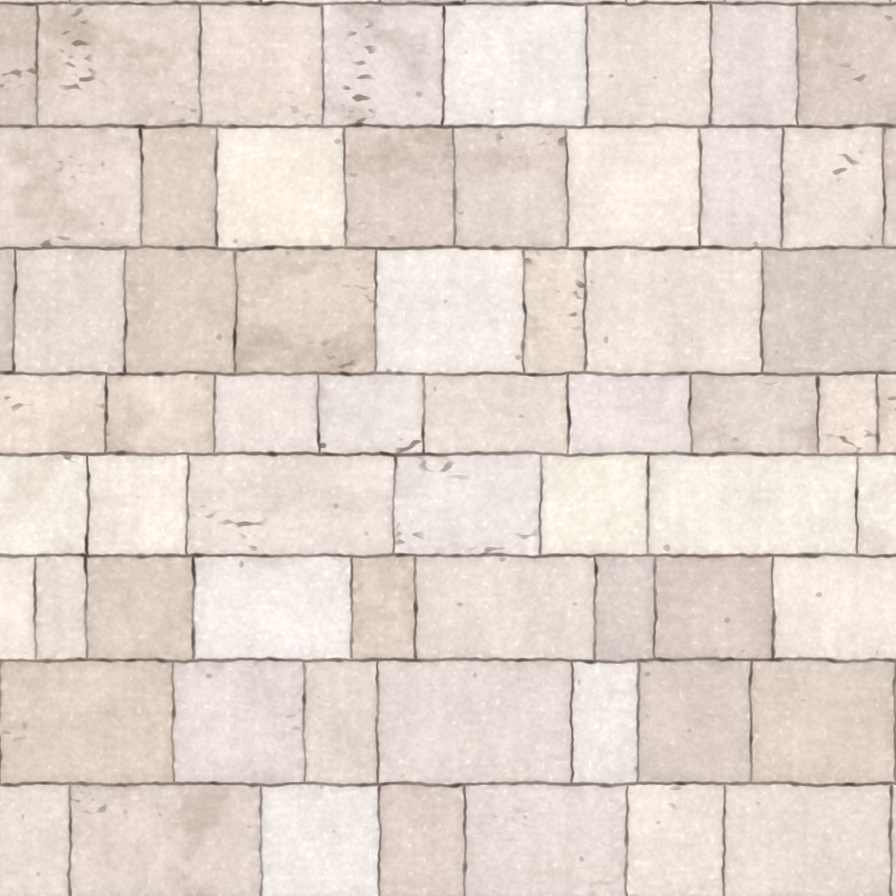
Reproduce this texture procedurally as a three.js fragment shader.

```glsl
varying vec2 vUv;

float hash(vec2 p) {
  return fract(sin(dot(p, vec2(127.1, 311.7))) * 43758.5);
}

vec2 gradient(vec2 cell) {
  float angle = 6.2832 * hash(cell);
  return vec2(cos(angle), sin(angle));
}

// Gradient noise, roughly -0.7 to 0.7
float noise(vec2 p) {
  vec2 i = floor(p), f = fract(p);
  vec2 s = f * f * f * (f * (f * 6.0 - 15.0) + 10.0);
  float a = dot(gradient(i), f);
  float b = dot(gradient(i + vec2(1, 0)), f - vec2(1, 0));
  float c = dot(gradient(i + vec2(0, 1)), f - vec2(0, 1));
  float d = dot(gradient(i + vec2(1, 1)), f - vec2(1, 1));
  return mix(mix(a, b, s.x), mix(c, d, s.x), s.y);
}

float fbm(vec2 p) {
  float sum = 0.0, amplitude = 0.6;
  for (int i = 0; i < 4; i++) {
    sum += amplitude * noise(p);
    p = p * 2.03 + 17.3;
    amplitude *= 0.55;
  }
  return sum;
}

float maxOf(vec4 v) { return max(max(v.x, v.y), max(v.z, v.w)); }
float minOf(vec4 v) { return min(min(v.x, v.y), min(v.z, v.w)); }

void main() {
  // Slightly uneven cut edges
  vec2 p = vUv;
  p += 0.0032 * vec2(noise(vUv * 24.0), noise(vUv * 21.0 + 40.0));
  p += 0.0014 * vec2(noise(vUv * 105.0), noise(vUv * 95.0 + 70.0));

  // Eight courses of unequal height
  vec4 lowEdges = vec4(0.125, 0.263, 0.380, 0.4935);
  vec4 highEdges = vec4(0.583, 0.723, 0.859, 0.996);
  vec4 lowPassed = step(lowEdges, vec4(p.y));
  vec4 highPassed = step(highEdges, vec4(p.y));
  float row = mod(dot(lowPassed + highPassed, vec4(1.0)), 8.0);
  float bottom = maxOf(max(mix(vec4(-0.004), lowEdges, lowPassed),
                           mix(vec4(-0.004), highEdges, highPassed)));
  float top = minOf(min(mix(lowEdges, vec4(1.125), lowPassed),
                        mix(highEdges, vec4(1.125), highPassed)));

  // Six to eight stones per course, with shifted joints
  float count = row == 3.0 ? 6.0 : 7.0;
  if (row == 2.0 || row == 4.0 || row == 6.0) count = 8.0;
  float u = p.x * count - hash(vec2(row, 5.0));
  float left = -99.0, right = 99.0, stone = 0.0;
  for (int k = -1; k <= 2; k++) {
    float i = floor(u) + float(k);
    float id = mod(i, count);
    float joint = i + 0.74 * (hash(vec2(id, row + 3.0)) - 0.5);
    if (joint <= u) {
      left = joint;
      stone = id;
    } else {
      right = min(right, joint);
    }
  }
  float sideGap = min(u - left, right - u) / count;
  float bedGap = min(p.y - bottom, top - p.y);
  float gap = min(sideGap, bedGap);

  // Tone and tint of each stone
  vec2 id = vec2(stone, row);
  float tone = hash(id + 11.3);
  float warmth = hash(id + 27.9);
  float weathering = hash(id + 43.1);
  vec2 q = vUv + 3.0 * vec2(hash(id + 61.0), hash(id + 83.0));
  vec3 shadeStone = vec3(0.865, 0.805, 0.767);
  vec3 midStone = vec3(0.932, 0.876, 0.843);
  vec3 paleStone = vec3(0.975, 0.940, 0.908);
  vec3 color = mix(shadeStone, midStone, smoothstep(0.0, 0.35, tone));
  color = mix(color, paleStone, smoothstep(0.45, 1.0, tone));
  color += mix(vec3(-0.008, -0.001, 0.014), vec3(0.006, 0.004, -0.012), warmth);

  // Mottling, brushed streaks and grain
  color += 0.075 * fbm(q * 13.0);
  color += 0.022 * noise(q * vec2(75.0, 14.0));
  color += 0.035 * noise(q * 88.0) + 0.040 * noise(q * 187.0);
  color += 0.05 * smoothstep(0.3, 0.55, noise(q * 120.0 + 9.0));

  // Beige stains on the more weathered stones
  float stain = smoothstep(0.0, 0.4, fbm(q * vec2(11.0, 16.0) + 31.0));
  color -= vec3(0.075, 0.085, 0.095) * stain * smoothstep(0.35, 1.0, weathering);

  // Small clustered pits and scratches
  float cluster = smoothstep(0.22, 0.48, noise(q * vec2(15.0, 21.0) + 53.0));
  float pits = smoothstep(0.10, 0.38, noise(q * vec2(70.0, 125.0)));
  color = mix(color, vec3(0.50, 0.45, 0.40),
              0.75 * pits * cluster * smoothstep(0.45, 0.75, weathering));
  float specks = smoothstep(0.50, 0.62, noise(q * 62.0 + 19.0));
  color = mix(color, vec3(0.60, 0.54, 0.49), 0.45 * specks);

  // Grime and pale chips beside the joints
  color *= 1.0 - 0.10 * exp(-gap * 190.0);
  float chips = smoothstep(0.12, 0.4, noise(vUv * 92.0 + 33.0));
  color += 0.09 * chips * exp(-gap * 130.0);

  // Thin joints, broken and darker in places
  float wear = smoothstep(-0.35, 0.4, noise(vUv * 15.0 + 7.0));
  float knots = smoothstep(0.05, 0.45, noise(vUv * 48.0 + 91.0));
  float spread = 0.0026 + 0.0012 * knots;
  float bedLine = 1.0 - smoothstep(0.0004, spread + 0.0004, bedGap);
  float sideLine = 1.0 - smoothstep(0.0002, spread, sideGap);
  float line = max(bedLine * mix(0.72, 1.0, wear), sideLine * mix(0.5, 1.0, wear));
  vec3 jointColor = mix(vec3(0.50, 0.445, 0.405), vec3(0.30, 0.26, 0.23), knots);
  color = mix(color, jointColor, line);

  gl_FragColor = vec4(clamp(color, 0.0, 1.0), 1.0);
}
```
